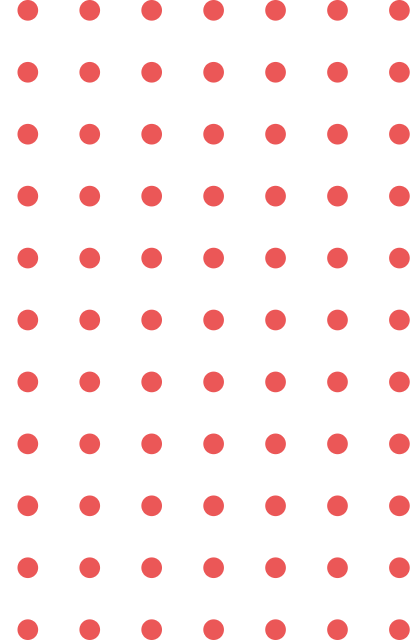
A WebGL 1 fragment shader for this pattern:

```glsl
precision highp float;
// Coral dots on white: a square grid of 7 columns by 11 rows.
uniform vec2 u_resolution;

void main() {
    // One unit is a dot radius; the canvas is 62 radii tall.
    float pixel = 62.0 / u_resolution.y;
    vec2 position = (gl_FragCoord.xy - 0.5 * u_resolution) * pixel;

    // Square cells six radii wide, with the middle column right of centre.
    vec2 cell = mod(position - vec2(0.835, 0.0) + 3.0, 6.0) - 3.0;

    // Signed distance to the dot, softened over one pixel.
    float edge = length(cell) - 1.0;
    float dotMask = clamp(0.5 - edge / pixel, 0.0, 1.0);

    vec3 coral = vec3(0.922, 0.341, 0.341);
    gl_FragColor = vec4(mix(vec3(1.0), coral, dotMask), 1.0);
}
```
